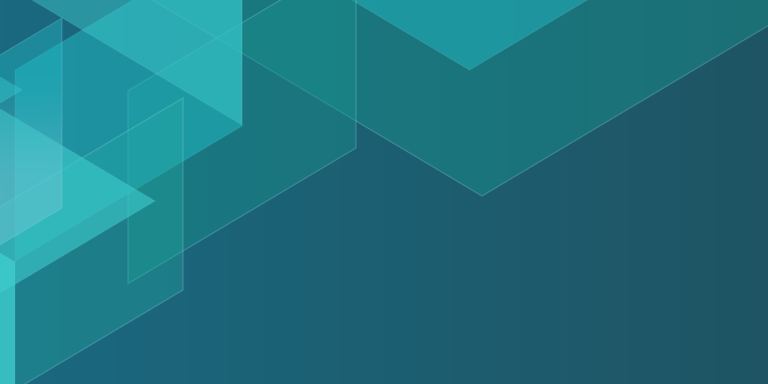
Reproduce this background procedurally as a Shadertoy shader.

```glsl
// Overlapping translucent teal chevrons and slanted panels on a blue-green gradient.

#define UNITS 384.0        // design units per canvas height
#define SLOPE 0.595        // rise of every diagonal edge
#define RIM_WIDTH 0.6      // half width of the outlines
#define RIM_STRENGTH 0.28

const vec3 BLUE   = vec3(0.10, 0.41, 0.50);
const vec3 SLATE  = vec3(0.12, 0.33, 0.39);
const vec3 GREEN  = vec3(0.09, 0.57, 0.55);
const vec3 TEAL   = vec3(0.13, 0.66, 0.63);
const vec3 CYAN   = vec3(0.13, 0.72, 0.76);
const vec3 AQUA   = vec3(0.24, 0.80, 0.80);
const vec3 MIST   = vec3(0.46, 0.78, 0.84);
const vec3 RIM    = vec3(0.55, 0.85, 0.85);

float pixel;               // size of one pixel in design units

// Scales a vertical offset to the distance from a diagonal edge
float diagonal(float offset) {
    return offset * inversesqrt(1.0 + SLOPE * SLOPE);
}

// Wedge pointing down, open at the top
float chevron(vec2 p, vec2 tip) {
    return diagonal(p.y - tip.y + SLOPE * abs(p.x - tip.x));
}

// Wedge pointing right, open at the left
float arrow(vec2 p, vec2 tip) {
    return diagonal(abs(p.y - tip.y) + SLOPE * (p.x - tip.x));
}

// Upright panel with slanted ends; span is measured on its right side
float panel(vec2 p, float left, float right, vec2 span) {
    float y = p.y + SLOPE * (p.x - right);
    return max(max(left - p.x, p.x - right),
               diagonal(max(span.x - y, y - span.y)));
}

// Blends a translucent shape over the colour, with an optional rim
void layer(inout vec3 color, float dist, vec3 tint, float alpha, float rim) {
    float fill = clamp(0.5 - dist / pixel, 0.0, 1.0);
    color = mix(color, tint, fill * alpha);
    float line = clamp(0.5 + (RIM_WIDTH - abs(dist)) / pixel, 0.0, 1.0);
    color = mix(color, RIM, line * rim * RIM_STRENGTH);
}

void mainImage(out vec4 fragColor, in vec2 fragCoord) {
    // Design space with y pointing down from the top edge
    pixel = UNITS / iResolution.y;
    vec2 p = vec2(fragCoord.x, iResolution.y - fragCoord.y) * pixel;

    vec3 color = mix(BLUE, SLATE, fragCoord.x / iResolution.x);

    // Wide chevrons hanging from the top
    layer(color, chevron(p, vec2(482.0, 196.0)), GREEN, 0.45, 1.0);
    layer(color, chevron(p, vec2(469.5, 70.0)), CYAN, 0.5, 0.5);

    // Large slanted panels
    layer(color, panel(p, 128.0, 356.0, vec2(-45.0, 148.0)), GREEN, 0.42, 1.0);
    layer(color, panel(p, 15.0, 242.0, vec2(-65.0, 126.0)), CYAN, 0.53, 0.4);
    layer(color, panel(p, -20.0, 183.0, vec2(98.0, 290.0)), TEAL, 0.36, 1.0);

    // Bright corner under the top edge
    float corner = max(p.x - 242.0, diagonal(p.y - SLOPE * (p.x - 32.0)));
    layer(color, corner, AQUA, 0.45, 0.4);

    // Arrows entering from the left
    layer(color, arrow(p, vec2(155.0, 201.0)), AQUA, 0.6, 0.4);
    layer(color, arrow(p, vec2(22.0, 90.0)), AQUA, 0.5, 0.5);

    // Narrow panel, paler towards its foot
    vec3 pale = mix(CYAN, MIST, smoothstep(70.0, 190.0, p.y));
    layer(color, panel(p, -20.0, 62.0, vec2(18.0, 208.0)), pale, 0.42, 0.8);

    // Strip in the lower left corner
    float strip = max(p.x - 15.0, diagonal(253.0 + SLOPE * p.x - p.y));
    layer(color, strip, AQUA, 0.8, 0.3);

    fragColor = vec4(color, 1.0);
}
```
